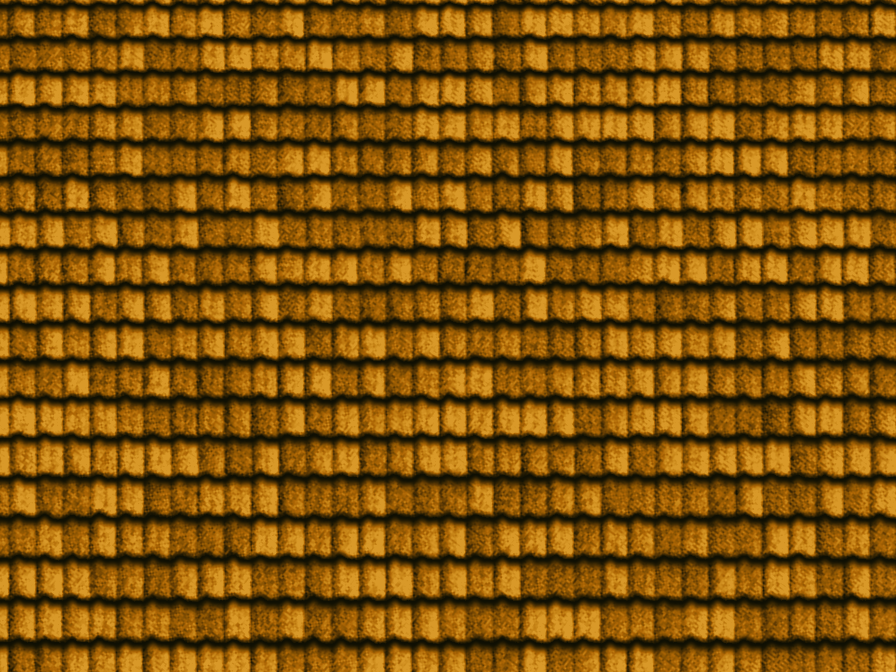
This texture is drawn by a Shadertoy shader. Its source:

```glsl
const float COLUMNS = 33.3;                      // tiles across the canvas
const float COLUMN_SHIFT = 0.36;
const vec3 COURSES = vec3(-0.702, 15.5, 2.34);   // quadratic in height: courses narrow upward
const float WAVE_HEIGHT = 0.042;                 // in courses
const float WAVE_WEAR = 0.05;
const float EDGE_ROUGHNESS = 0.025;
const float SEAM_JITTER = 0.12;                  // in tiles
const float SEAM_DARK = 0.22;
const float SEAM_LIGHT = 0.50;
const float TONE_DARK = 0.74;
const float TONE_LIGHT = 1.22;
const float GRAIN_CELLS = 330.0;                 // per canvas height
const float GRAIN_AMOUNT = 0.50;
const float BLOTCH_CELLS = 60.0;
const float BLOTCH_AMOUNT = 0.14;
const float TAU = 6.2832;

const vec3 CLAY_RAMP[7] = vec3[7](
    vec3(0.06, 0.06, 0.01), vec3(0.22, 0.15, 0.01), vec3(0.38, 0.23, 0.01),
    vec3(0.54, 0.33, 0.01), vec3(0.68, 0.40, 0.02), vec3(0.78, 0.52, 0.09),
    vec3(0.85, 0.60, 0.16));

float hash(vec2 p) {
    return fract(sin(dot(p, vec2(127.1, 311.7))) * 43758.5453);
}

float valueNoise(vec2 p) {
    vec2 cell = floor(p);
    vec2 f = fract(p);
    f = f * f * (3.0 - 2.0 * f);
    float low = mix(hash(cell), hash(cell + vec2(1.0, 0.0)), f.x);
    float high = mix(hash(cell + vec2(0.0, 1.0)), hash(cell + vec2(1.0, 1.0)), f.x);
    return mix(low, high, f.y);
}

// A shade of 1 is the fifth step; grain may reach the sixth
vec3 clayColor(float shade) {
    float t = clamp(shade * 5.0, 0.0, 6.0);
    int i = int(min(t, 5.0));
    return mix(CLAY_RAMP[i], CLAY_RAMP[i + 1], t - float(i));
}

// Shade across one tile: shadowed left side, shallow fold, bright right roll
float tileProfile(float x, float seamShade, float riseEnd, float blur) {
    float rise = smoothstep(-0.08, riseEnd, x);
    float fall = 1.0 - smoothstep(0.88 - blur, 1.03, x);
    float fold = 0.13 * exp(-pow((x - 0.54) / 0.10, 2.0));
    float roll = 0.10 * smoothstep(0.5, 0.85, x);
    return mix(seamShade, 0.97 + roll - fold, rise * fall);
}

// Shade up one course: soft lower lip, long shadow under the course above
float courseProfile(float y, float blur) {
    float lip = smoothstep(-0.01 - blur, 0.17 + blur, y);
    float gap = 1.0 - smoothstep(0.70, 0.98, y);
    float shadow = 1.0 - 0.20 * smoothstep(0.45, 0.85, y);
    return lip * gap * shadow;
}

void mainImage(out vec4 fragColor, in vec2 fragCoord) {
    vec2 uv = fragCoord / iResolution.xy;
    vec2 p = fragCoord / iResolution.y;

    // Grain on a turned lattice, so it does not line up with the tiles
    float grain = valueNoise(mat2(0.8, 0.6, -0.6, 0.8) * p * GRAIN_CELLS) - 0.5;
    float blotch = valueNoise(p * BLOTCH_CELLS) - 0.5;

    // Tile grid with a wavy, worn lower edge on every course
    float column = uv.x * COLUMNS - COLUMN_SHIFT;
    float wave = sin(TAU * (column + 0.42)) + 0.35 * sin(TAU * (2.0 * column + 0.15));
    float course = COURSES.x + uv.y * (COURSES.y + COURSES.z * uv.y);
    float wear = valueNoise(vec2(column * 1.7, floor(course + 0.5) * 7.0)) - 0.5;
    course += WAVE_HEIGHT * wave + WAVE_WEAR * wear + EDGE_ROUGHNESS * (grain + blotch);
    float row = floor(course);
    column += SEAM_JITTER * (hash(vec2(row, 5.3)) - 0.5);
    vec2 tile = vec2(floor(column), row);
    vec2 local = vec2(fract(column), course - row);
    vec2 blur = 0.5 * vec2(COLUMNS, COURSES.y + 2.0 * COURSES.z * uv.y) / iResolution.xy;

    // Tone of each tile, depth of each seam and width of its shadow
    float tone = mix(TONE_DARK, TONE_LIGHT, smoothstep(0.15, 0.8, hash(tile + 17.0)));
    float seamShade = mix(SEAM_DARK, SEAM_LIGHT, hash(vec2(floor(column + 0.5), row + 41.0)));
    float riseEnd = mix(0.28, 0.62, hash(tile + 63.0));
    float shade = tone * tileProfile(local.x, seamShade / tone, riseEnd, blur.x);

    // Grain and weathering fade out inside the gaps
    shade += GRAIN_AMOUNT * grain + BLOTCH_AMOUNT * blotch;
    shade *= courseProfile(local.y, blur.y);

    fragColor = vec4(clayColor(shade), 1.0);
}
```
